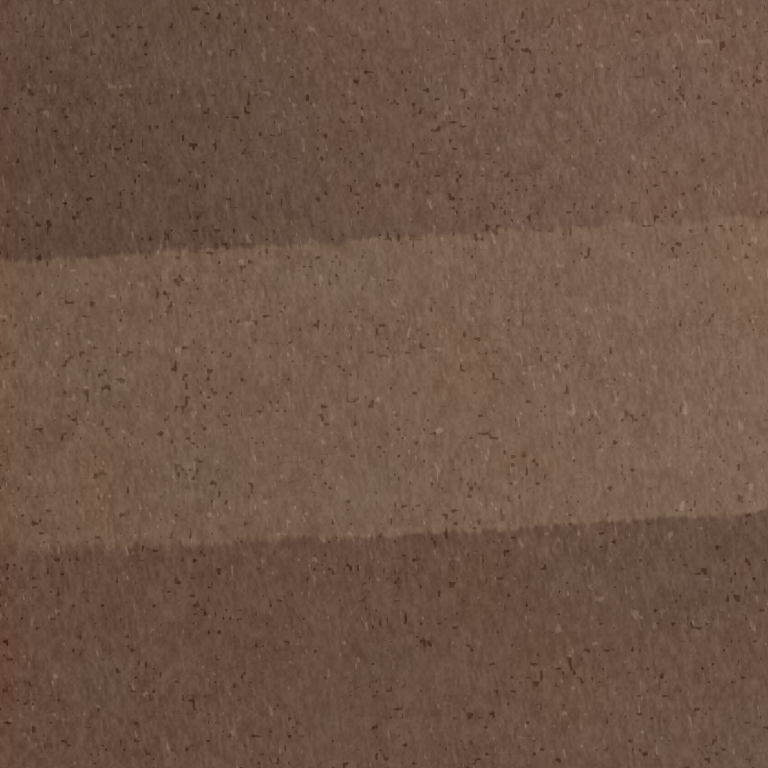
Write a Shadertoy shader that draws this texture.

```glsl
// Brown fibrous surface crossed by a paler, gently tilted band of light
#define TOP_LEFT vec3(0.368, 0.276, 0.230)
#define TOP_RIGHT vec3(0.458, 0.356, 0.298)
#define BAND_LEFT vec3(0.442, 0.344, 0.274)
#define BAND_RIGHT vec3(0.492, 0.392, 0.322)
#define BASE_LEFT vec3(0.392, 0.292, 0.240)
#define BASE_RIGHT vec3(0.408, 0.311, 0.256)
#define EDGE_SOFTNESS 0.004
#define EDGE_RAGGEDNESS 0.010
#define FIBRE_SCALE vec2(250.0, 95.0)
#define GRAIN_STRENGTH 0.115
#define MOTTLE_STRENGTH 0.030
#define SPECK_STRENGTH 0.110

float hash(vec2 p) {
    vec3 q = fract(vec3(p.xyx) * 0.1031);
    q += dot(q, q.yzx + 33.33);
    return fract((q.x + q.y) * q.z);
}

float noise(vec2 p) {
    vec2 cell = floor(p);
    vec2 f = fract(p);
    f = f * f * (3.0 - 2.0 * f);
    float low = mix(hash(cell), hash(cell + vec2(1.0, 0.0)), f.x);
    float high = mix(hash(cell + vec2(0.0, 1.0)), hash(cell + vec2(1.0)), f.x);
    return mix(low, high, f.y);
}

float fbm(vec2 p) {
    float sum = 0.0;
    float weight = 0.5;
    for (int i = 0; i < 4; i++) {
        sum += weight * noise(p);
        p = mat2(1.6, 1.2, -1.2, 1.6) * p + 17.3;
        weight *= 0.5;
    }
    return sum / 0.9375;
}

// Broad light: dark top, pale band, dark base; ragged lies in -0.5..0.5
vec3 bandedLight(vec2 uv, float ragged) {
    float wobble = 0.004 * (noise(vec2(uv.x * 24.0, 3.0)) - 0.5);
    wobble += EDGE_RAGGEDNESS * ragged;
    float upperEdge = 0.659 + 0.059 * uv.x + wobble;
    float lowerEdge = 0.285 + 0.022 * uv.x + 0.028 * uv.x * uv.x - wobble;
    float lowerSoftness = mix(0.012, EDGE_SOFTNESS, smoothstep(0.0, 0.5, uv.x));

    vec3 top = mix(TOP_LEFT, TOP_RIGHT, smoothstep(-0.05, 1.0, uv.x));
    top += 0.014 * smoothstep(0.75, 1.0, uv.y) * (1.0 - uv.x);
    vec3 band = mix(BAND_LEFT, BAND_RIGHT, uv.x);
    band += 0.012 * smoothstep(0.52, 0.66, uv.y) * (1.0 - uv.x);
    vec3 base = mix(BASE_LEFT, BASE_RIGHT, uv.x);
    base += 0.014 * (1.0 - smoothstep(0.0, 0.25, uv.y)) * uv.x;

    float aboveLower = smoothstep(-lowerSoftness, lowerSoftness, uv.y - lowerEdge);
    float aboveUpper = smoothstep(-EDGE_SOFTNESS, EDGE_SOFTNESS, uv.y - upperEdge);
    return mix(mix(base, band, aboveLower), top, aboveUpper);
}

// Irregular flecks: the rare peaks of two crossed noises
float flecks(vec2 p, float threshold) {
    float peak = noise(p) * (0.55 + 0.45 * noise(p * vec2(0.45, 0.7) + 13.0));
    return smoothstep(threshold, threshold + 0.2, peak);
}

void mainImage(out vec4 fragColor, in vec2 fragCoord) {
    vec2 uv = fragCoord / iResolution.xy;

    // Upright fibres, slanted a little, over fine and clumped grain
    vec2 bent = uv + 0.008 * vec2(fbm(uv * 14.0), fbm(uv * 14.0 + 50.0));
    bent.x += 0.12 * bent.y;
    float fibre = noise(bent * FIBRE_SCALE);
    float fine = noise(uv * vec2(340.0, 260.0) + 41.0);
    float clump = noise(bent * vec2(120.0, 70.0) + 77.0);
    float grain = 0.46 * fibre + 0.34 * fine + 0.20 * clump - 0.5;

    vec3 colour = bandedLight(uv, 0.5 * (fibre + clump) - 0.5);
    float roughness = 0.75 + 0.5 * fbm(uv * 11.0 + 33.0);
    colour += GRAIN_STRENGTH * roughness * grain;

    // Cloudy wear and short, thin, nearly level scratches
    float mottle = fbm(uv * vec2(26.0, 32.0) + 8.0) - 0.5;
    colour += MOTTLE_STRENGTH * mottle;
    vec2 level = vec2(uv.x * 16.0, (uv.y - 0.15 * uv.x) * 42.0);
    float ridge = abs(fbm(level + 60.0) - 0.5);
    float broken = smoothstep(0.55, 0.75, noise(uv * 19.0 + 4.0));
    colour -= 0.022 * broken * (1.0 - smoothstep(0.0, 0.035, ridge));

    // Dark pits and pale flecks, thicker where the surface is worn
    float wear = smoothstep(0.3, 0.7, fbm(uv * 16.0 + 25.0));
    float pits = flecks(uv * vec2(210.0, 170.0) + 7.0, 0.70 - 0.09 * wear);
    float glints = flecks(bent * vec2(230.0, 120.0) + 90.0, 0.67);
    colour += SPECK_STRENGTH * (0.7 * glints - pits);

    // Slow drift between warm and cool browns
    float tint = fbm(uv * 8.0 + 90.0) - 0.5;
    colour += 0.022 * tint * vec3(0.5, -0.1, -0.6);
    float leftRim = 1.0 - smoothstep(0.0, 0.035, uv.x);
    colour += leftRim * vec3(0.006, -0.006, -0.010);

    fragColor = vec4(clamp(colour, 0.0, 1.0), 1.0);
}
```
